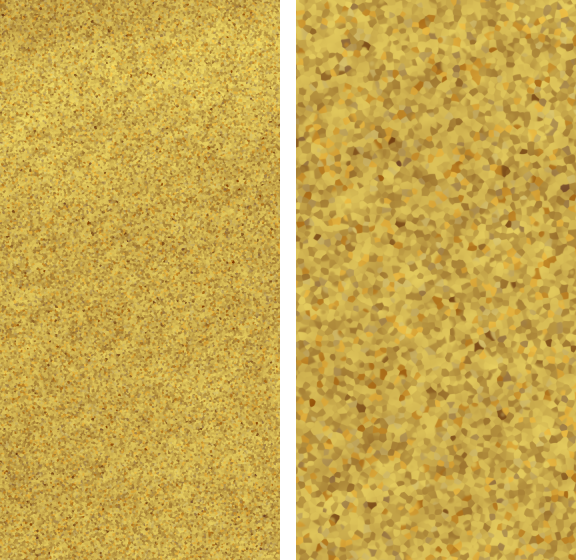
Left, the full canvas; right, a detail of the centre.
Write a Shadertoy shader that draws this texture.

```glsl
// Golden sand seen from above: tiny jittered grains, each with its own size,
// tone and tint, melt softly together over slanted clumps and a dune crest.
// Lengths are in canvas widths, and each pixel averages a few subsamples.

const vec3 SAND_COLOR = vec3(0.792, 0.672, 0.300);   // average sand
const vec3 TONE_STEP = vec3(0.180, 0.220, 0.120);    // change per unit of tone
const vec3 AMBER_TINT = vec3(0.030, -0.055, -0.100);
const vec3 GREY_TINT = vec3(-0.040, -0.025, 0.055);
const float GRAINS_ACROSS = 140.0;
const float GRAIN_CONTRAST = 1.20;
const float SPECK_DEPTH = 0.9;
const float SPECK_SHARE = 0.03;
const float AMBER_SHARE = 0.10;
const float GREY_SHARE = 0.08;
const float SOFT_EDGE = 9.0;                         // falloff of large grains
const float CRISP_EDGE = 24.0;                       // falloff of small grains
const float CLUMP_CONTRAST = 0.32;
const float MOTTLE_CONTRAST = 0.34;
const float CLUMP_ANGLE = 0.45;
const float DUNE_CONTRAST = 0.62;
const int SUBSAMPLES = 2;                            // per axis

// Integer hash: three random values in 0..1 for a lattice cell
vec3 hash3(vec2 cell) {
    uvec3 v = uvec3(ivec3(ivec2(cell) + 4096, 17));
    v = v * 1664525u + 1013904223u;
    v.x += v.y * v.z; v.y += v.z * v.x; v.z += v.x * v.y;
    v ^= v >> 16u;
    v.x += v.y * v.z; v.y += v.z * v.x; v.z += v.x * v.y;
    return vec3(v >> 8u) / 16777216.0;
}

float valueNoise(vec2 p) {
    vec2 i = floor(p), f = fract(p);
    f = f * f * (3.0 - 2.0 * f);
    float low = mix(hash3(i).x, hash3(i + vec2(1, 0)).x, f.x);
    float high = mix(hash3(i + vec2(0, 1)).x, hash3(i + vec2(1, 1)).x, f.x);
    return mix(low, high, f.y);
}

// Colour shift of one grain: many pale, few dark, some amber or grey
vec3 grainShift(vec2 cell) {
    vec3 look = hash3(cell + 700.0);
    float tone = GRAIN_CONTRAST * (0.345 - look.x * look.x);
    tone -= SPECK_DEPTH * step(look.y, SPECK_SHARE);
    return TONE_STEP * tone
        + AMBER_TINT * step(look.z, AMBER_SHARE)
        + GREY_TINT * step(1.0 - GREY_SHARE, look.z);
}

// Soft blend of the surrounding grains
vec3 grainField(vec2 p) {
    vec2 base = floor(p);
    vec3 sum = vec3(0.0);
    float total = 1e-5;
    for (int y = -1; y <= 1; y++)
    for (int x = -1; x <= 1; x++) {
        vec2 cell = base + vec2(x, y);
        vec3 place = hash3(cell);
        vec2 d = cell + place.xy - p;
        float weight = exp(-mix(SOFT_EDGE, CRISP_EDGE, place.z) * dot(d, d));
        sum += weight * grainShift(cell);
        total += weight;
    }
    return sum / total;
}

// Broad light: slanted crest near the top, shaded slope behind it, hollows
float duneLight(vec2 p) {
    float d = p.y - (1.66 + 0.20 * p.x);
    float crestWidth = d > 0.0 ? 0.13 : 0.32;
    float light = 0.36 * exp(-d * d / (crestWidth * crestWidth));
    light -= 0.34 * smoothstep(0.05, 0.26, d);
    vec2 hollow = (p - vec2(0.15, 0.32)) / vec2(0.35, 0.20);
    light -= 0.22 * exp(-dot(hollow, hollow));
    light -= 0.10 * exp(-pow((p.y - 1.02) / 0.30, 2.0));
    return light + 0.20 * (valueNoise(p * vec2(3.0, 6.0) + 40.0) - 0.5);
}

// Clumps stretched along the rising slope, plus a finer mottle
float clumpTone(vec2 p) {
    float c = cos(CLUMP_ANGLE), s = sin(CLUMP_ANGLE);
    vec2 q = mat2(c, -s, s, c) * p;
    float clump = valueNoise(q * vec2(16.0, 32.0) + 90.0) - 0.5;
    float mottle = valueNoise(q * vec2(52.0, 72.0) + 210.0) - 0.5;
    return CLUMP_CONTRAST * clump + MOTTLE_CONTRAST * mottle;
}

vec3 sandColor(vec2 p) {
    float tone = clumpTone(p) + DUNE_CONTRAST * duneLight(p);
    vec3 color = SAND_COLOR + TONE_STEP * tone + grainField(p * GRAINS_ACROSS);
    return clamp(color, 0.0, 1.0);
}

void mainImage(out vec4 fragColor, in vec2 fragCoord) {
    vec3 sum = vec3(0.0);
    for (int y = 0; y < SUBSAMPLES; y++)
    for (int x = 0; x < SUBSAMPLES; x++) {
        vec2 offset = (vec2(x, y) + 0.5) / float(SUBSAMPLES) - 0.5;
        sum += sandColor((fragCoord + offset) / iResolution.x);
    }
    fragColor = vec4(sum / float(SUBSAMPLES * SUBSAMPLES), 1.0);
}
```
